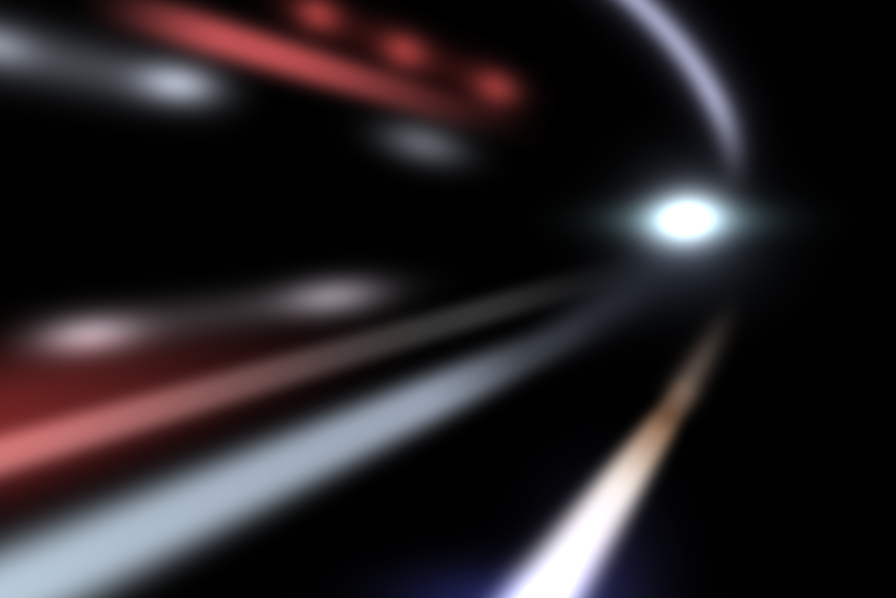
Write a WebGL 1 fragment shader that draws this background.

```glsl
precision highp float;
// Blurred light trails at night, converging on a bright headlight with a flare.
uniform vec2 u_resolution;

// Elliptical soft spot, tilted along the given slope.
float spot(vec2 p, vec2 center, vec2 radius, float slope) {
  vec2 axis = normalize(vec2(1.0, slope));
  vec2 d = p - center;
  vec2 q = vec2(dot(d, axis), dot(d, vec2(-axis.y, axis.x))) / radius;
  return exp(-dot(q, q));
}

// Tapered soft trail from a to b: x is the position along it, y its coverage.
vec2 trail(vec2 p, vec2 a, vec2 b, float widthA, float widthB, float hardness) {
  vec2 axis = b - a;
  float len = length(axis);
  axis /= len;
  vec2 d = p - a;
  float along = dot(d, axis) / len;
  float across = abs(dot(d, vec2(-axis.y, axis.x)));
  float width = mix(widthA, widthB, clamp(along, 0.0, 1.0));
  return vec2(along, exp(-pow(across / width + 1e-4, hardness)));
}

// Fades in over the first pair of positions and out over the second.
float span(float t, float in0, float in1, float out0, float out1) {
  return smoothstep(in0, in1, t) * (1.0 - smoothstep(out0, out1, t));
}

// Upper left: red trail, row of red lamps and pale reflections.
vec3 upperTrails(vec2 p) {
  vec3 red = vec3(0.74, 0.31, 0.32);
  vec3 pale = vec3(0.55, 0.57, 0.62);
  vec2 t = trail(p, vec2(0.18, 0.995), vec2(0.9, 0.772), 0.04, 0.026, 2.4);
  vec3 color = red * t.y * span(t.x, -0.1, 0.28, 0.35, 1.05);
  t = trail(p, vec2(0.44, 1.01), vec2(0.92, 0.815), 0.04, 0.04, 2.0);
  color += vec3(0.17, 0.05, 0.05) * t.y * span(t.x, -0.1, 0.2, 0.7, 1.05);
  for (int i = 0; i < 3; i++) {
    float k = float(i);
    vec2 lamp = vec2(0.531 + 0.14 * k + 0.005 * k * k, 0.977 - 0.062 * k);
    color += vec3(0.43, 0.17, 0.17) * spot(p, lamp, vec2(0.042, 0.032), -0.4);
  }
  t = trail(p, vec2(0.0, 0.918), vec2(0.42, 0.83), 0.055, 0.045, 2.0);
  color += 0.46 * pale * t.y * span(t.x, -0.5, 0.0, 0.5, 1.1);
  color += 0.55 * pale * spot(p, vec2(-0.01, 0.925), vec2(0.07, 0.036), -0.2);
  color += 0.9 * pale * spot(p, vec2(0.3, 0.86), vec2(0.068, 0.036), -0.12);
  color += 0.65 * pale * spot(p, vec2(0.707, 0.76), vec2(0.075, 0.036), -0.25);
  return color;
}

// Lower left: red body, pale spots, thin trail and broad white trail.
vec3 lowerTrails(vec2 p) {
  vec3 pale = vec3(0.57, 0.54, 0.57);
  vec2 t = trail(p, vec2(0.0, 0.285), vec2(0.8, 0.46), 0.125, 0.04, 2.6);
  vec3 color = vec3(0.47, 0.15, 0.15) * t.y * (1.0 - smoothstep(-0.15, 0.95, t.x));

  t = trail(p, vec2(0.0, 0.425), vec2(0.78, 0.535), 0.045, 0.03, 2.0);
  color += 0.3 * pale * t.y * span(t.x, -0.05, 0.2, 0.5, 1.05);
  color += 0.8 * pale * spot(p, vec2(0.15, 0.44), vec2(0.085, 0.034), 0.1);
  color += 0.75 * pale * spot(p, vec2(0.557, 0.504), vec2(0.085, 0.034), 0.1);

  t = trail(p, vec2(0.0, 0.238), vec2(1.035, 0.547), 0.036, 0.022, 2.8);
  vec3 thin = mix(vec3(0.4, 0.33, 0.33), vec3(0.2), smoothstep(0.0, 0.8, t.x));
  color += thin * t.y * (1.0 - smoothstep(0.75, 1.05, t.x));

  t = trail(p, vec2(0.0, 0.003), vec2(0.96, 0.443), 0.083, 0.03, 2.7);
  vec3 broad = mix(vec3(0.72, 0.79, 0.85), vec3(0.55, 0.58, 0.65), t.x);
  color = mix(color, broad, t.y * (1.0 - smoothstep(0.72, 1.07, t.x)));
  t = trail(p, vec2(0.9, 0.415), vec2(1.15, 0.57), 0.035, 0.05, 2.0);
  return color + vec3(0.13, 0.14, 0.17) * t.y * span(t.x, -0.2, 0.3, 0.4, 1.0);
}

// Lower right: white beam cooling through orange into a faint tail.
vec3 nearBeam(vec2 p) {
  vec2 t = trail(p, vec2(0.908, 0.0), vec2(1.125, 0.316), 0.062, 0.026, 3.0);
  vec3 white = mix(vec3(1.0), vec3(0.95, 0.88, 0.8), t.x);
  vec3 tint = mix(white, vec3(0.56, 0.41, 0.31), smoothstep(0.55, 1.0, t.x));
  vec3 color = tint * t.y * (1.0 - smoothstep(0.85, 1.2, t.x));
  t = trail(p, vec2(1.125, 0.316), vec2(1.245, 0.52), 0.028, 0.022, 2.0);
  color += vec3(0.36, 0.31, 0.28) * t.y * span(t.x, -0.1, 0.2, 0.15, 1.0);
  color += vec3(0.13, 0.14, 0.34) * spot(p, vec2(0.83, -0.01), vec2(0.17, 0.065), 0.0);
  return color + vec3(0.08, 0.08, 0.17) * spot(p, vec2(1.0, 0.04), vec2(0.11, 0.15), 0.0);
}

// Upper right: curved trail dropping toward the headlight.
vec3 curvedTrail(vec2 p) {
  float rise = p.y - 0.69;
  float slope = 3.46 * rise;
  float across = (p.x - 1.23 + 1.73 * rise * rise) / sqrt(1.0 + slope * slope);
  float core = exp(-pow(across / 0.025, 2.0));
  float halo = exp(-pow(across / 0.055, 2.0));
  float strength = smoothstep(0.66, 0.85, p.y);
  return (vec3(0.5, 0.51, 0.57) * core + vec3(0.12, 0.12, 0.17) * halo) * strength;
}

// Headlight core, halo and horizontal flare.
vec3 headlight(vec2 p) {
  vec2 center = vec2(1.148, 0.633);
  vec3 color = vec3(0.85, 0.9, 0.92) * spot(p, center, vec2(0.062, 0.047), 0.15);
  color += vec3(0.25, 0.34, 0.35) * spot(p, center, vec2(0.13, 0.033), 0.0);
  color += vec3(0.2, 0.22, 0.26) * spot(p, center, vec2(0.1, 0.095), 0.0);
  return color + vec3(0.06, 0.07, 0.09) * spot(p, vec2(1.16, 0.57), vec2(0.14, 0.1), 0.2);
}

void main() {
  vec2 p = gl_FragCoord.xy / u_resolution.y;
  vec3 color = upperTrails(p) + lowerTrails(p) + nearBeam(p);
  color += curvedTrail(p) + headlight(p);
  gl_FragColor = vec4(min(color, 1.0), 1.0);
}
```
